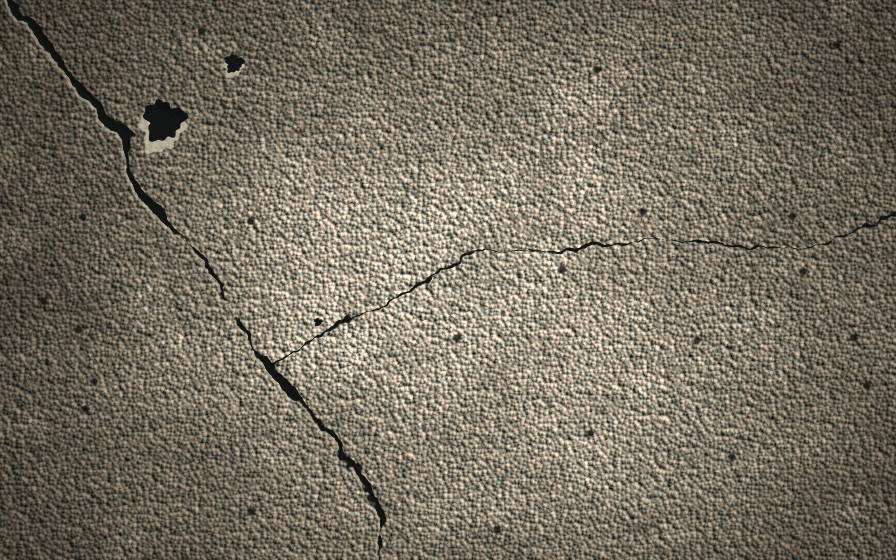
Give the GLSL for this texture, as a Shadertoy shader.

```glsl
const int CRACK_POINTS = 10;
const vec2 LIGHT_DIR = vec2(0.75, 0.66);
const vec3 SHADOW = vec3(0.045, 0.055, 0.055);
const vec3 LIT_EDGE = vec3(0.80, 0.77, 0.68);

vec2 hash2(vec2 p) {
    return fract(sin(vec2(dot(p, vec2(127.1, 311.7)), dot(p, vec2(269.5, 183.3)))) * 43758.5);
}

// Cellular noise: x = distance to the nearest seed, y = random value of its cell
vec2 cellular(vec2 p) {
    vec2 cell = floor(p), nearest = vec2(9.0, 0.0);
    for (int j = -1; j <= 1; j++)
    for (int i = -1; i <= 1; i++) {
        vec2 id = cell + vec2(i, j);
        float d = length(id + hash2(id) - p);
        if (d < nearest.x) nearest = vec2(d, hash2(id + 71.3).x);
    }
    return nearest;
}

// Layered, rotated sines, roughly -1 to 1
float waves(vec2 p) {
    float sum = 0.0, amp = 0.5;
    for (int i = 0; i < 5; i++) {
        sum += amp * sin(p.x + 1.3 * sin(p.y + float(i)));
        p = mat2(1.3, 1.1, -1.1, 1.3) * p + 2.7;
        amp *= 0.62;
    }
    return sum;
}

// Side of each grain facing the light is bright, the other dark
float relief(vec2 p, float scale) {
    vec2 q = p * scale;
    return cellular(q + 0.6 * LIGHT_DIR).x - cellular(q).x;
}

float segmentDistance(vec2 p, vec2 a, vec2 b) {
    vec2 ab = b - a;
    return length(p - a - ab * clamp(dot(p - a, ab) / dot(ab, ab), 0.0, 1.0));
}

// Jagged line of varying width; negative inside the gap
float crack(vec2 p, vec2 path[CRACK_POINTS], float width) {
    vec2 q = p + 0.007 * vec2(waves(p * 55.0), waves(p.yx * 60.0 + 4.0));
    float d = 9.0;
    for (int i = 1; i < CRACK_POINTS; i++)
        d = min(d, segmentDistance(q, path[i - 1], path[i]));
    float swell = waves(p * 23.0 + 1.7);
    return d - width * (0.8 + 0.75 * swell + 0.25 * sin(p.x * 190.0 + p.y * 140.0));
}

// Rough-edged hollow
float pit(vec2 p, vec2 centre, float radius) {
    vec2 q = (p - centre) / radius;
    float a = atan(q.y, q.x);
    float edge = 0.82 + 0.12 * sin(3.0 * a + 1.0) + 0.09 * sin(5.0 * a) + 0.06 * sin(11.0 * a);
    return (length(q) - edge) * radius;
}

float cover(float d, float blur) {
    return 1.0 - smoothstep(-blur, blur, d);
}

// Shadowed gap with a pale lip on the side away from the light
vec3 carve(vec3 col, float gap, float lip, float lipAmount, float blur) {
    col = mix(col, LIT_EDGE, cover(lip, blur * 1.5) * lipAmount);
    return mix(col, SHADOW, cover(gap, blur) * 0.95);
}

// Dark to light through warm grey
vec3 stoneColor(float tone) {
    return tone * vec3(1.09 - 0.055 * tone, 1.0, 0.82 + 0.10 * tone);
}

void mainImage(out vec4 fragColor, in vec2 fragCoord) {
    vec2 p = fragCoord / iResolution.y;
    float blur = max(0.8 / iResolution.y, 0.0012);

    // Pool of light and worn patches
    vec2 fromPool = p - vec2(0.5375 * iResolution.x / iResolution.y, 0.46);
    float tone = 0.165 + 0.47 * exp(-dot(fromPool * fromPool, vec2(1.96, 2.7)));
    tone *= 1.0 + 0.10 * waves(p * vec2(5.0, 9.0)) + 0.05 * waves(p * 24.0 + 8.0);
    float patches = cellular(p * 5.0 + 0.12 * waves(p * 20.0)).x;
    tone += 0.06 * (1.0 - smoothstep(0.0, 0.28, patches));

    // Sandy grain
    vec2 grain = cellular(p * 135.0);
    float rough = 0.95 * relief(p, 135.0) + 0.40 * relief(p + 3.1, 72.0);
    tone *= 1.0 + rough + 0.40 * (grain.y - 0.5);
    vec3 col = stoneColor(clamp(tone, 0.035, 0.96));
    col *= 1.0 + 0.07 * (grain.y - 0.5) * vec3(1.0, -0.4, -1.0);

    // Scattered specks
    vec2 speck = cellular(p * 11.0 + 5.0);
    float speckSize = 0.07 * step(0.86, speck.y);
    col = mix(col, SHADOW, 0.8 * cover(speck.x - speckSize, 0.03) * step(0.01, speckSize));

    // Wide crack and its thin branch
    vec2 mainPath[CRACK_POINTS] = vec2[CRACK_POINTS](
        vec2(0.0, 1.02), vec2(0.125, 0.86), vec2(0.225, 0.75), vec2(0.24, 0.667), vec2(0.375, 0.52),
        vec2(0.452, 0.385), vec2(0.49, 0.337), vec2(0.604, 0.213), vec2(0.68, 0.083), vec2(0.68, -0.02));
    vec2 branchPath[CRACK_POINTS] = vec2[CRACK_POINTS](
        vec2(0.485, 0.35), vec2(0.563, 0.396), vec2(0.688, 0.458), vec2(0.76, 0.50), vec2(0.858, 0.552),
        vec2(0.98, 0.55), vec2(1.19, 0.575), vec2(1.38, 0.555), vec2(1.47, 0.563), vec2(1.62, 0.63));
    vec2 toLight = 0.006 * LIGHT_DIR;
    col = carve(col, crack(p, branchPath, 0.0024), crack(p + toLight, branchPath, 0.0018), 0.25, blur);
    col = carve(col, crack(p, mainPath, 0.0075), crack(p + toLight, mainPath, 0.0065), 0.5, blur);

    // Chipped hollows, shrinking from large to small
    vec2 hollows[3] = vec2[3](vec2(0.292, 0.785), vec2(0.418, 0.887), vec2(0.568, 0.425));
    float radius = 0.042;
    for (int i = 0; i < 3; i++) {
        vec2 lipShift = radius * vec2(0.12, 0.42);
        float lip = pit(p + lipShift, hollows[i], radius * 1.1);
        col = carve(col, pit(p, hollows[i], radius), lip, 0.75, blur);
        radius *= 0.45;
    }
    fragColor = vec4(col, 1.0);
}
```
